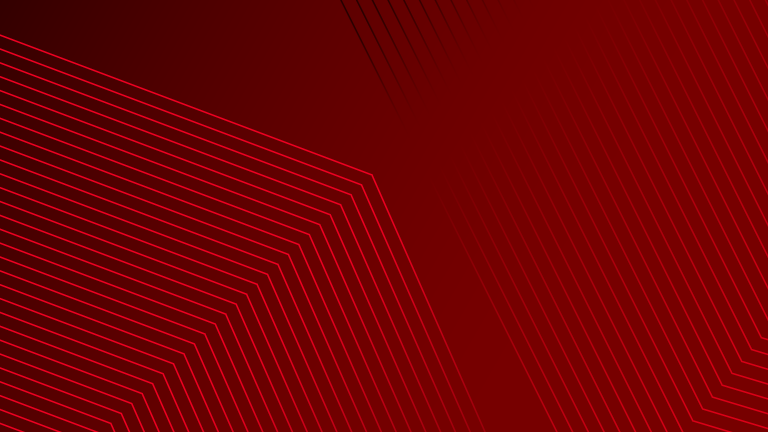
Reproduce this background procedurally as a WebGL 2 fragment shader.

```glsl
#version 300 es
precision highp float;

uniform vec2 u_resolution;
out vec4 fragColor;

#define HALF_WIDTH 0.0018
#define LEFT_CORNER vec2(0.861, 0.595)
#define LEFT_SLOPES vec2(0.376, 0.440)
#define LEFT_GAPS vec2(0.0321, 0.0343)
#define RIGHT_CORNER vec2(1.400, -0.2217)
#define RIGHT_SLOPES vec2(0.300, 0.500)
#define RIGHT_GAPS vec2(0.0343, 0.0364)
#define FADE_ORIGIN vec2(0.995, 0.595)

const vec3 SHADOW_RED = vec3(0.20, 0.0, 0.0);
const vec3 DEEP_RED = vec3(0.465, 0.0, 0.0);
const vec3 NEON_RED = vec3(0.93, 0.0, 0.13);
const vec3 WARM_RED = vec3(0.86, 0.0, 0.09);
const vec3 DARK_LINE = vec3(0.15, 0.0, 0.0);

// Diagonal gradient that levels off towards the lower right
vec3 background(vec2 p) {
    float t = clamp(dot(vec2(p.x, 1.0 - p.y), vec2(0.87, 0.5)) / 1.435, 0.0, 1.0);
    return mix(SHADOW_RED, DEEP_RED, 1.0 - pow(1.0 - t, 1.5));
}

// Coverage of nested bent lines: slopes and gaps hold (flat arm, steep arm),
// side is +1 to nest towards the lower left, -1 towards the upper right
float chevrons(vec2 p, vec2 corner, vec2 slopes, vec2 gaps, float side) {
    vec2 q = corner - p;
    vec2 index = side * (q + slopes.yx * q.yx).yx / gaps;
    vec2 spacing = gaps / sqrt(1.0 + slopes * slopes);
    bool onFlat = index.x < index.y;
    float k = onFlat ? index.x : index.y;
    float gap = onFlat ? spacing.x : spacing.y;
    float d = abs(k - max(round(k), 0.0)) * gap;
    return clamp((HALF_WIDTH - d) * u_resolution.y + 0.5, 0.0, 1.0);
}

void main() {
    // Height of the canvas is one unit
    vec2 p = gl_FragCoord.xy / u_resolution.y;
    vec3 color = background(p);

    // Right set: dark at the top, vanishing, then glowing at the lower right
    float right = chevrons(p, RIGHT_CORNER, RIGHT_SLOPES, RIGHT_GAPS, -1.0);
    float along = dot(p - FADE_ORIGIN, vec2(0.72, -0.70));
    color = mix(color, DARK_LINE, right * smoothstep(0.08, 0.42, -along));
    color = mix(color, WARM_RED, right * clamp(along / 0.88, 0.0, 1.0));

    // Left set: bright, dimming down the steep arms
    float left = chevrons(p, LEFT_CORNER, LEFT_SLOPES, LEFT_GAPS, 1.0);
    float dim = smoothstep(1.27, 2.3, p.x + 1.0 - p.y);
    color = mix(color, NEON_RED, left * (1.0 - 0.75 * dim));

    fragColor = vec4(color, 1.0);
}
```
